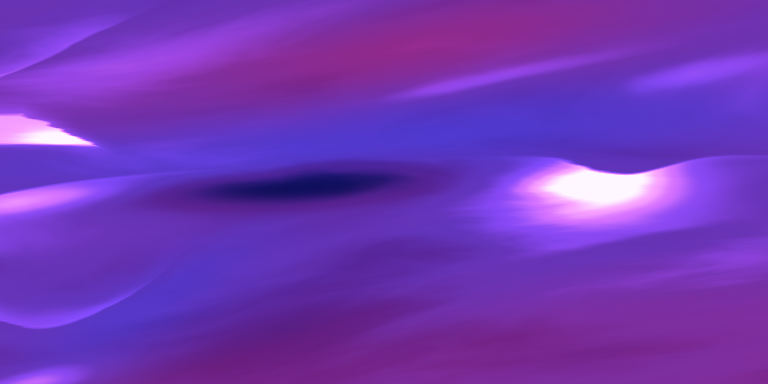
Write a Shadertoy shader that draws this background.

```glsl
// Violet storm clouds drawn out into streaks, with white-pink light breaking through gaps.

#define NAVY    vec3(0.09, 0.05, 0.32)
#define PLUM    vec3(0.36, 0.13, 0.55)
#define VIOLET  vec3(0.41, 0.20, 0.71)
#define IRIS    vec3(0.55, 0.28, 0.94)
#define ORCHID  vec3(0.83, 0.44, 1.00)
#define PINK    vec3(0.97, 0.63, 1.00)
#define WHITE   vec3(1.00, 0.97, 1.00)
#define WARMTH  vec3(0.12, -0.03, -0.13)
#define WISP_LAYERS 6
#define FINE_CONTRAST 0.09
#define BROAD_CONTRAST 0.07
#define EDGE_SOFTNESS 0.006

// Layered sines, each layer bent and turned before it is added.
float wisps(vec2 p) {
    float sum = 0.0, amp = 0.5;
    for (int i = 0; i < WISP_LAYERS; i++) {
        p += 0.4 * sin(p.yx * 1.1 + vec2(1.7, 4.1) * float(i));
        sum += amp * sin(p.x) * cos(p.y);
        p = mat2(0.8, 0.6, -0.6, 0.8) * p * 1.8 + 2.3;
        amp *= 0.56;
    }
    return sum;
}

// Soft elliptical spot, sheared along a slope.
float glow(vec2 p, vec2 centre, vec2 size, float slope) {
    vec2 d = p - centre;
    d.y -= slope * d.x;
    d /= size;
    return exp(-dot(d, d));
}

// Bright lining on the positive side of an edge.
float lining(float d, float width) {
    return smoothstep(-EDGE_SOFTNESS, EDGE_SOFTNESS, d) * exp(-max(d, 0.0) / width);
}

vec3 palette(float light) {
    vec3 c = mix(NAVY, PLUM, smoothstep(0.0, 0.27, light));
    c = mix(c, VIOLET, smoothstep(0.25, 0.44, light));
    c = mix(c, IRIS, smoothstep(0.44, 0.62, light));
    c = mix(c, ORCHID, smoothstep(0.60, 0.77, light));
    c = mix(c, PINK, smoothstep(0.75, 0.90, light));
    return mix(c, WHITE, smoothstep(0.88, 1.08, light));
}

// Light in the open layer under the main cloud deck.
float lowerLight(vec2 p, float deckEdge) {
    float light = 0.42 + 0.10 * lining(deckEdge - p.y, 0.012);
    light += 0.36 * glow(p, vec2(1.52, 0.46), vec2(0.36, 0.13), 0.12);
    light += 0.55 * glow(p, vec2(1.57, 0.52), vec2(0.15, 0.06), 0.05);
    light += 0.38 * glow(p, vec2(0.08, 0.48), vec2(0.28, 0.035), 0.13);
    light += 0.10 * glow(p, vec2(0.15, 0.40), vec2(0.40, 0.08), 0.05);
    light -= 0.38 * glow(p, vec2(0.78, 0.51), vec2(0.42, 0.055), 0.06);
    light -= 0.15 * glow(p, vec2(0.80, 0.13), vec2(0.40, 0.14), 0.20);

    // Ragged bank on the right
    float below = 0.31 + 0.19 * (p.x - 1.3) - p.y;
    float bank = smoothstep(1.15, 1.45, p.x) * smoothstep(-0.015, 0.015, below)
               * (1.0 - smoothstep(0.04, 0.20, below));
    light = mix(light, 0.43, 0.85 * bank);
    light += 0.14 * glow(p, vec2(1.95, 0.30), vec2(0.20, 0.07), 0.2);

    // Curled bank on the left
    float curl = p.y - 0.145 - 1.6 * (p.x - 0.1) * (p.x - 0.1);
    float nearLeft = 1.0 - smoothstep(0.25, 0.48, p.x);
    light += 0.22 * nearLeft * lining(curl, 0.045);
    light -= 0.12 * glow(p, vec2(0.0, 0.31), vec2(0.07, 0.03), 0.0);
    return light + 0.30 * glow(p, vec2(0.09, 0.0), vec2(0.14, 0.035), 0.2);
}

// Light on the deck and the high clouds.
float upperLight(vec2 p) {
    float light = 0.42 + 0.04 * glow(p, vec2(0.7, 0.63), vec2(0.6, 0.04), 0.04);
    light += 0.18 * glow(p, vec2(1.85, 0.82), vec2(0.26, 0.03), 0.2);
    light += 0.15 * glow(p, vec2(1.30, 0.80), vec2(0.35, 0.02), 0.2);
    light += 0.12 * glow(p, vec2(0.45, 0.88), vec2(0.45, 0.10), 0.3);
    float ridge = p.y - 0.79 - 0.5 * p.x;
    light += 0.20 * lining(ridge, 0.06) * (1.0 - smoothstep(0.15, 0.45, p.x));

    // Bright gap at the left
    float gap = min(p.y - 0.617, 0.715 - 0.47 * max(p.x - 0.08, 0.0) - p.y);
    float gapLight = 0.82 + 0.28 * glow(p, vec2(0.16, 0.64), vec2(0.12, 0.035), 0.0);
    light += 0.12 * exp(-max(-gap, 0.0) / 0.015) * (1.0 - smoothstep(0.2, 0.4, p.x));
    return mix(light, gapLight, smoothstep(0.0, 0.012, gap));
}

void mainImage(out vec4 fragColor, in vec2 fragCoord) {
    vec2 p = fragCoord / iResolution.y;

    // Streaks run nearly level in the middle and rise to the right elsewhere
    float slope = mix(0.05, 0.2, smoothstep(0.03, 0.35, abs(p.y - 0.54)));
    vec2 flow = vec2(p.x, p.y - slope * (p.x - 1.0));
    float fine = wisps(flow * vec2(3.5, 20.0));
    float broad = wisps(flow * vec2(1.4, 6.0) + 7.0);
    vec2 q = p + vec2(0.06, 0.012) * fine + vec2(0.05, 0.015) * broad;

    // Main deck over the open layer
    float dip = (q.x - 1.62) / 0.14;
    float deckEdge = 0.495 + 0.1 * (1.0 - exp(-2.2 * max(q.x, 0.0))) - 0.05 * exp(-dip * dip);
    float deck = smoothstep(-EDGE_SOFTNESS, EDGE_SOFTNESS, q.y - deckEdge);
    float light = mix(lowerLight(q, deckEdge), upperLight(q), deck);
    light += FINE_CONTRAST * fine + BROAD_CONTRAST * broad;

    // Magenta above and below, blue along the deck
    float warm = 1.2 * glow(q, vec2(1.1, 0.88), vec2(0.75, 0.11), 0.18)
               + 0.7 * (1.0 - smoothstep(0.0, 0.28, flow.y))
               - 0.8 * glow(q, vec2(1.1, 0.65), vec2(1.3, 0.10), 0.08)
               - 0.5 * glow(q, vec2(0.4, 0.22), vec2(0.3, 0.10), 0.5) + 0.3 * broad;
    vec3 colour = palette(light) + WARMTH * warm * (1.0 - smoothstep(0.55, 0.85, light));
    fragColor = vec4(clamp(colour, 0.0, 1.0), 1.0);
}
```
